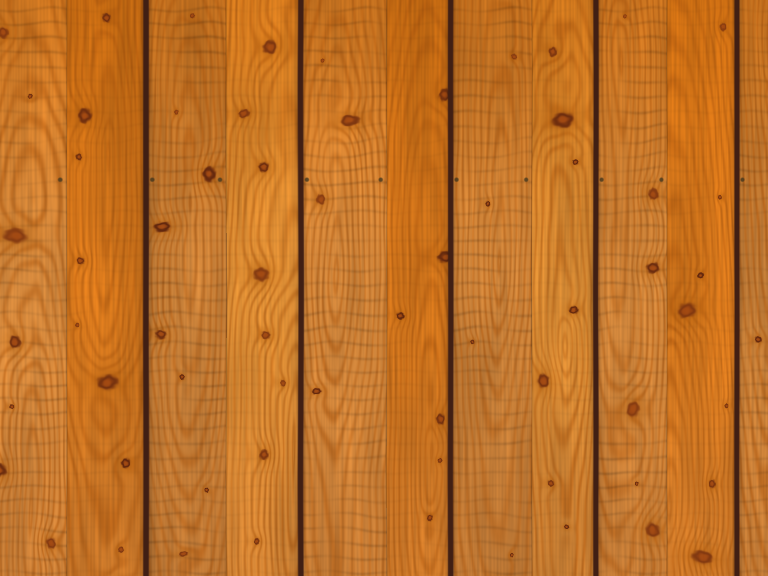
Give the GLSL for this texture, as a WebGL 1 fragment shader.

```glsl
precision highp float;
uniform vec2 u_resolution;

// Layout, in canvas heights
const float FIRST_GAP = 0.2535;
const vec2 BOARD_RATE = vec2(3.656, 0.237);  // boards per unit, growth to the right
const float BOARD_WIDTH = 0.26;
const float GAP_HALF = 0.0046;
const float SEAM_HALF = 0.0008;
const float NAIL_HEIGHT = 0.688;
const float NAIL_RADIUS = 0.0036;
const float RING_DENSITY = 105.0;
const float KNOT_SPACING = 0.125;
const float KNOT_CHANCE = 0.78;
const float SAW_DENSITY = 40.0;

const vec3 TAN = vec3(0.84, 0.54, 0.24);
const vec3 ORANGE = vec3(0.84, 0.47, 0.11);
const vec3 GOLD = vec3(0.87, 0.56, 0.21);
const vec3 TOP_STAIN = vec3(0.78, 0.41, 0.05);
const vec3 LOW_STAIN = vec3(0.77, 0.48, 0.21);
const vec3 LATEWOOD = vec3(0.66, 0.33, 0.05);
const vec3 KNOT_HEART = vec3(0.62, 0.27, 0.07);
const vec3 KNOT_RIM = vec3(0.36, 0.14, 0.05);
const vec3 GAP_DARK = vec3(0.25, 0.12, 0.08);
const vec3 NAIL = vec3(0.27, 0.22, 0.12);

float hash(vec2 p) {
  return fract(sin(dot(p, vec2(127.1, 311.7))) * 43758.5);
}

vec2 gradient(vec2 cell) {
  float angle = 6.2832 * hash(cell);
  return vec2(cos(angle), sin(angle));
}

// Gradient noise, about -0.7 to 0.7
float noise(vec2 p) {
  vec2 i = floor(p), f = p - i;
  vec2 u = f * f * f * (f * (f * 6.0 - 15.0) + 10.0);
  vec2 e = vec2(1.0, 0.0);
  float low = mix(dot(gradient(i), f), dot(gradient(i + e), f - e), u.x);
  float high = mix(dot(gradient(i + e.yx), f - e.yx),
                   dot(gradient(i + 1.0), f - 1.0), u.x);
  return mix(low, high, u.y);
}

// Returns knot body, rim, halo and the bend given to the grain
vec4 knots(vec2 q, float strip) {
  vec4 sum = vec4(0.0);
  for (int i = -1; i <= 1; i++) {
    float cell = floor(q.y / KNOT_SPACING) + float(i);
    vec2 key = vec2(cell, strip * 5.0);
    float present = step(hash(key + 0.3), KNOT_CHANCE);
    float pick = hash(key + 1.7);
    float size = mix(0.0035, 0.0125, pick * pick);
    vec2 center = vec2((hash(key + 2.1) - 0.5) * 0.095,
                       (cell + 0.15 + 0.7 * hash(key + 3.9)) * KNOT_SPACING);
    vec2 d = (q - center) / size;
    d.y += 0.25 * d.x * (hash(key + 4.2) - 0.5);
    d.x /= mix(0.85, 1.7, pow(hash(key + 5.6), 3.0));
    float e = length(d) + 0.3 * noise(d * 1.3 + key);
    float rim = exp(-10.0 * (e - 0.8) * (e - 0.8)) * mix(0.35, 0.95, hash(key + 6.4));
    sum += present * vec4(1.0 - smoothstep(0.7, 1.25, e), rim,
                          exp(-0.22 * e * e), 1.5 * size * exp(-0.09 * dot(d, d)));
  }
  return sum;
}

// Growth rings cut lengthwise, forming long arches
float rings(vec2 q, float strip, float side, float bend) {
  float pith = (hash(vec2(strip, 8.0)) - 0.5) * mix(0.04, 0.15, side);
  float dx = q.x - pith + 0.014 * noise(vec2(q.x * 9.0, q.y * 2.2) + strip * 17.0);
  float depth = 0.11 * (q.y - hash(vec2(strip, 3.0)))
              + 0.03 * noise(vec2(strip * 7.3, q.y * 2.5));
  float phase = (length(vec2(dx, depth)) + bend) * RING_DENSITY;
  phase += 0.4 * noise(vec2(q.x * 40.0, q.y * 9.0) + strip);
  return pow(0.5 + 0.5 * sin(6.2832 * phase), 2.0);
}

void main() {
  vec2 p = gl_FragCoord.xy / u_resolution.y;
  float px = 1.0 / u_resolution.y;

  // Boards, each made of two strips
  float d = p.x - FIRST_GAP + 0.0015 * noise(vec2(floor(p.x * 3.7), p.y * 3.0));
  float along = 1.0 + d * (BOARD_RATE.x + BOARD_RATE.y * d);
  float board = floor(along), f = fract(along);
  float seam = 0.535 + 0.04 * cos(1.57 * (board - 2.35));
  float side = step(seam, f);
  float strip = 2.0 * board + side;
  vec2 q = vec2((f - 0.5 * (seam + side)) * BOARD_WIDTH, p.y);

  // Stain of each strip, redder above and duller below
  vec3 color = mix(TAN, mix(ORANGE, GOLD, mod(board, 2.0)), side);
  color = mix(color, TOP_STAIN, 0.6 * smoothstep(0.5, 1.05, p.y));
  color = mix(color, LOW_STAIN, 0.55 * (1.0 - smoothstep(0.0, 0.5, p.y)));
  color *= 0.98 + 0.08 * (hash(vec2(strip, 21.0)) - 0.5);
  color *= 1.0 + 0.13 * noise(vec2(q.x * 14.0, q.y * 3.0) + strip * 3.1);

  // Grain, fibres and saw marks
  vec4 knot = knots(q, strip);
  float contrast = 0.42 + 0.25 * noise(vec2(q.x * 20.0, q.y * 3.5) + strip * 9.0);
  color = mix(color, LATEWOOD, contrast * rings(q, strip, side, knot.w));
  color *= 1.0 + 0.13 * noise(vec2(q.x * 230.0, q.y * 7.0) + strip);
  float saw = 0.5 + 0.5 * sin(6.2832 * (q.y * SAW_DENSITY + 0.5 * noise(vec2(q.x * 12.0, q.y * 6.0))));
  float sawn = mix(0.12, 0.03, side) * (0.6 + noise(q * vec2(15.0, 8.0) + strip));
  color *= 1.0 - sawn * pow(saw, 8.0);

  // Knots
  color = mix(color, TOP_STAIN * 0.9, 0.5 * min(knot.z, 1.0));
  color = mix(color, KNOT_HEART, 0.85 * min(knot.x, 1.0));
  color = mix(color, KNOT_RIM, min(knot.y, 0.9));

  // Nails beside the board edge and the seam
  float nailX = min(abs(f - 0.04), abs(f - seam + 0.04)) * BOARD_WIDTH;
  float nail = length(vec2(nailX, p.y - NAIL_HEIGHT)) - NAIL_RADIUS;
  color = mix(color, NAIL, 0.8 * (1.0 - smoothstep(-px, px, nail)));

  // Fine seams and dark gaps
  float seamEdge = abs(f - seam) * BOARD_WIDTH - SEAM_HALF;
  color *= 1.0 - 0.25 * (1.0 - smoothstep(-px, px, seamEdge));
  float gapEdge = min(f, 1.0 - f) * BOARD_WIDTH - GAP_HALF;
  color *= 1.0 - 0.22 * exp(-max(gapEdge, 0.0) / 0.004);
  color = mix(GAP_DARK, color, smoothstep(-px, px, gapEdge));

  gl_FragColor = vec4(color, 1.0);
}
```
